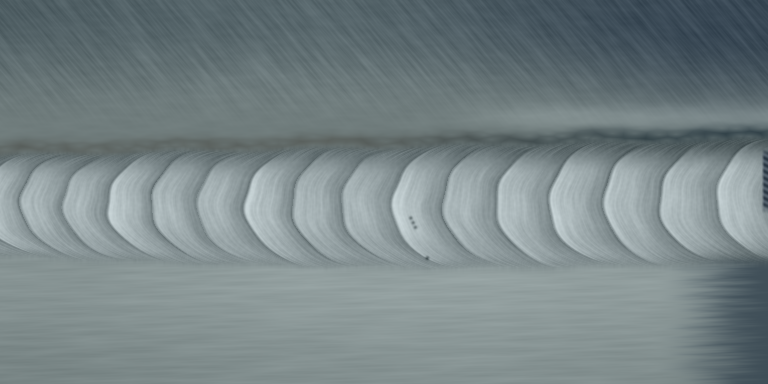
Reproduce this texture procedurally as a Shadertoy shader.

```glsl
vec2 hash2(vec2 p) {
    vec3 q = fract(p.xyx * vec3(0.1031, 0.1030, 0.0973));
    q += dot(q, q.yzx + 33.33);
    return fract((q.xx + q.yz) * q.zy);
}

// Distance to the nearest scattered cell point
float cellular(vec2 p) {
    vec2 cell = floor(p), local = fract(p);
    float nearest = 8.0;
    for (int j = -1; j <= 1; j++) {
        for (int i = -1; i <= 1; i++) {
            vec2 offset = vec2(i, j);
            vec2 r = offset + hash2(cell + offset) - local;
            nearest = min(nearest, dot(r, r));
        }
    }
    return sqrt(nearest);
}

// Stretched cells form brushed scratches along a direction
float brushed(vec2 p, vec2 along, vec2 frequency) {
    vec2 q = vec2(dot(p, along), dot(p, vec2(-along.y, along.x)));
    return 0.6 * cellular(q * frequency) + 0.4 * cellular(q * frequency * 2.1 + 17.0) - 0.45;
}

float bell(float x, float width) {
    return exp(-x * x / (width * width));
}

vec3 upperPlate(vec2 p, float seam) {
    vec3 haze = vec3(0.44, 0.49, 0.49);
    vec3 far = mix(vec3(0.31, 0.37, 0.39), vec3(0.22, 0.28, 0.33), smoothstep(0.8, 1.9, p.x));
    vec3 color = mix(haze, far, smoothstep(0.66, 0.98, p.y + 0.06 * smoothstep(1.2, 2.0, p.x)));
    color += 0.03 * bell(p.x - 0.85, 0.6) * smoothstep(0.65, 0.8, p.y);
    color += 0.085 * smoothstep(1.05, 1.5, p.x) * bell(p.y - 0.695, 0.035);
    float scratches = brushed(p, normalize(vec2(0.65, -0.76)), vec2(5.0, 75.0));
    color += 0.10 * scratches * smoothstep(0.64, 0.82, p.y);
    color += 0.03 * brushed(p, vec2(1.0, 0.0), vec2(9.0, 40.0));
    // Heat-stained shadow along the seam
    float stain = bell(p.y - seam - 0.015, 0.022) * (0.6 + 0.8 * cellular(p * vec2(18.0, 50.0)));
    return color - stain * mix(vec3(0.07, 0.09, 0.10), vec3(0.21, 0.20, 0.18), smoothstep(0.8, 1.9, p.x));
}

vec3 lowerPlate(vec2 p) {
    vec3 color = mix(vec3(0.49, 0.54, 0.54), vec3(0.55, 0.60, 0.60), smoothstep(0.0, 0.28, p.y));
    color += 0.03 * bell(p.x - 1.15, 0.6) - 0.025 * bell(p.x, 0.4);
    float scratches = brushed(p, normalize(vec2(1.0, 0.03)), vec2(4.0, 65.0));
    color += 0.06 * scratches;
    float shade = smoothstep(1.72, 2.0, p.x + 0.12 * scratches);
    return mix(color, vec3(0.22, 0.28, 0.32), 0.9 * shade);
}

// Overlapping solidified crescents, each lit on its leading edge
vec3 weldBead(vec2 p, float v) {
    const float first = 0.052, pitch = 0.1094, growth = 0.00143;
    float bend = 0.15 * (1.0 - sqrt(max(1.0 - 0.96 * v * v, 0.0)));
    bend += 0.035 * pow(max(-v, 0.0), 2.0);
    float u = p.x - bend + 0.003 * sin(9.0 * v + 13.0 * p.x);

    // Invert the slowly widening ripple spacing
    float order = (sqrt(pitch * pitch + 4.0 * growth * (u - first)) - pitch) / (2.0 * growth);
    float index = floor(order), phase = order - index;
    float spacing = pitch + 2.0 * growth * index;
    float after = phase * spacing, before = spacing - after;

    float strength = 0.5 + 0.5 * cos(2.0944 * (index - 2.0));
    strength = mix(strength, 1.0, 0.65 * smoothstep(9.0, 10.0, index));
    float body = 1.0 - v * v;
    float facing = 1.0 - pow(abs(v), 4.0);
    float streaks = brushed(vec2(u, p.y), vec2(0.0, 1.0), vec2(7.0, 65.0));

    float tone = 0.49 + 0.12 * body + 0.10 * streaks;
    float glow = exp(-after / 0.038) * smoothstep(0.0, 0.010, after);
    tone += glow * facing * (0.09 + 0.16 * strength);
    tone += 0.05 * bell(phase - 0.45, 0.25) * body;
    tone -= 0.06 * smoothstep(0.55, 1.0, phase) * facing;
    tone -= (0.06 + 0.04 * strength) * bell(min(after, before), 0.006) * facing;

    // Dark upper rim and brushed lower toe
    float rim = smoothstep(0.5, 1.0, v);
    tone -= rim * (0.09 + 0.10 * smoothstep(0.9, 2.0, p.x) + 0.25 * streaks);
    tone += 0.035 * bell(v + 0.85, 0.18);
    tone -= 0.14 * smoothstep(1.65, 2.0, p.x) * smoothstep(-0.55, -1.0, v);
    tone += 0.025 * (cellular(p * 90.0) - 0.5);
    return tone + vec3(-0.03, 0.018, 0.028);
}

void mainImage(out vec4 fragColor, in vec2 fragCoord) {
    vec2 p = fragCoord / iResolution.xy * vec2(2.0, 1.0);
    float top = 0.595 + 0.02 * p.x + 0.004 * sin(17.0 * p.x);
    float bottom = 0.335 - 0.03 * sin(1.3 * p.x) + 0.003 * sin(21.0 * p.x);
    float v = clamp((2.0 * p.y - top - bottom) / (top - bottom), -1.0, 1.0);

    vec3 color = mix(lowerPlate(p), upperPlate(p, top), smoothstep(0.46, 0.48, p.y));
    float bead = smoothstep(-0.014, 0.014, top - p.y) * smoothstep(-0.022, 0.022, p.y - bottom);
    color = mix(color, weldBead(p, v), bead);

    // Small pits
    for (int i = 0; i < 4; i++) {
        float k = float(i);
        vec2 pit = vec2(1.070 + 0.006 * k + 0.025 * step(3.0, k), 0.432 - 0.012 * k - 0.068 * step(3.0, k));
        color -= 0.28 * bell(length(p - pit), 0.005);
    }

    // Ribbed dark notch at the right border
    float notch = smoothstep(1.982, 1.992, p.x) * smoothstep(0.44, 0.47, p.y) * smoothstep(0.62, 0.59, p.y);
    float ribs = 0.5 + 0.5 * sin(360.0 * p.y + 180.0 * p.x);
    color = mix(color, vec3(0.12, 0.17, 0.22) + 0.18 * ribs, 0.9 * notch);
    fragColor = vec4(clamp(color, 0.0, 1.0), 1.0);
}
```
